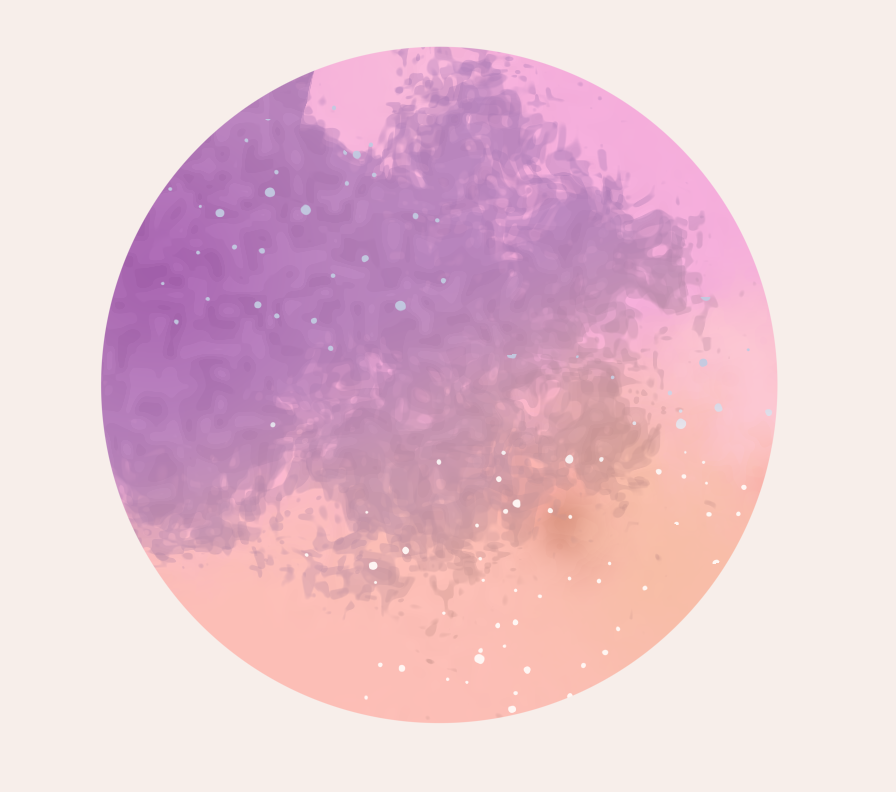
Give the GLSL for this background, as a WebGL 2 fragment shader.

```glsl
#version 300 es
precision highp float;

uniform vec2 u_resolution;
out vec4 fragColor;

// Layout, in canvas heights from the middle
const vec2 DISC_CENTER = vec2(-0.011, 0.014);
const float DISC_RADIUS = 0.427;

// Palette
const vec3 PAPER = vec3(0.969, 0.933, 0.918);
const vec3 PINK = vec3(0.960, 0.680, 0.860);
const vec3 BLUSH = vec3(0.990, 0.790, 0.840);
const vec3 PEACH = vec3(0.990, 0.745, 0.715);
const vec3 APRICOT = vec3(0.965, 0.740, 0.640);
const vec3 CORAL = vec3(0.970, 0.655, 0.635);
const vec3 EMBER = vec3(0.840, 0.560, 0.480);
const vec3 VIOLET = vec3(0.600, 0.345, 0.660);
const vec3 PURPLE = vec3(0.670, 0.480, 0.710);
const vec3 MAUVE = vec3(0.740, 0.560, 0.650);
const vec3 TAN = vec3(0.800, 0.590, 0.560);
const vec3 STAR_WARM = vec3(1.0, 0.975, 0.965);
const vec3 STAR_COOL = vec3(0.760, 0.790, 0.880);

// Texture
const float FLECK_SCALE = 25.0;
const float FLECK_OPACITY = 0.36;
const float FLECK_EDGE = 0.05;
const int FLECK_LAYERS = 4;
const float PATCH_SCALE = 7.0;
const float PATCH_SHIFT = 0.24;

// Pigment clouds in disc units: center, radius, strength
const int CLOUD_COUNT = 11;
const vec4 CLOUDS[CLOUD_COUNT] = vec4[](
    vec4(-0.80, 0.35, 0.48, 1.30), vec4(-0.55, 0.75, 0.30, 0.80),
    vec4(-0.30, 0.42, 0.32, 0.60), vec4(0.08, 0.80, 0.24, 0.48),
    vec4(0.12, 0.28, 0.30, 0.65), vec4(0.50, 0.42, 0.24, 0.56),
    vec4(0.66, 0.28, 0.15, 0.32), vec4(-0.03, -0.28, 0.36, 0.62),
    vec4(0.50, -0.15, 0.18, 0.55), vec4(-0.80, -0.22, 0.33, 0.50),
    vec4(-0.23, 0.70, 0.17, -0.45));

float hash(vec2 p) {
    vec3 h = fract(p.xyx * 0.1031);
    h += dot(h, h.yzx + 33.33);
    return fract((h.x + h.y) * h.z);
}

float noise(vec2 p) {
    vec2 i = floor(p), f = fract(p);
    f = f * f * (3.0 - 2.0 * f);
    return mix(mix(hash(i), hash(i + vec2(1, 0)), f.x),
               mix(hash(i + vec2(0, 1)), hash(i + vec2(1, 1)), f.x), f.y);
}

float fbm(vec2 p) {
    return 0.55 * noise(p) + 0.3 * noise(p * 2.1 + 7.3) + 0.15 * noise(p * 4.3 + 19.1);
}

float glow(vec2 p, vec2 center, float radius) {
    vec2 d = (p - center) / radius;
    return exp(-dot(d, d));
}

// Stair steps with narrow soft risers
float terrace(float x, float steps) {
    x *= steps;
    return (floor(x) + smoothstep(0.88, 1.0, fract(x))) / steps;
}

// Warm wash, broken into flat overlapping patches
vec3 wash(vec2 q) {
    vec2 n = vec2(terrace(fbm(q * PATCH_SCALE + 31.0), 9.0),
                  terrace(fbm(q * PATCH_SCALE + 57.0), 9.0));
    vec2 p = q + PATCH_SHIFT * (n - 0.5);
    float horizon = -0.24 + 0.26 * p.x;
    vec3 color = mix(PEACH, PINK, smoothstep(-0.28, 0.36, p.y - horizon));
    color = mix(color, APRICOT, 0.85 * glow(p, vec2(0.68, -0.52), 0.42));
    color = mix(color, BLUSH, 0.85 * glow(p, vec2(0.95, -0.03), 0.24));
    color = mix(color, BLUSH, 0.35 * glow(p, vec2(-0.12, 0.90), 0.28));
    color = mix(color, CORAL, 0.7 * glow(p, vec2(0.28, -0.31), 0.17));
    color = mix(color, CORAL, 0.6 * glow(p, vec2(0.98, -0.32), 0.10));
    vec2 spot = q + 0.4 * PATCH_SHIFT * (n - 0.5);
    return mix(color, EMBER, 0.8 * glow(spot, vec2(0.37, -0.42), 0.10));
}

float pigmentDensity(vec2 q) {
    float density = 0.0;
    for (int i = 0; i < CLOUD_COUNT; i++)
        density += CLOUDS[i].w * glow(q, CLOUDS[i].xy, CLOUDS[i].z);
    // Crisp wash edge near the upper left rim
    float rightSide = smoothstep(-0.005, 0.005, q.x + 0.62 - 0.27 * q.y);
    density -= 0.5 * rightSide * smoothstep(0.68, 0.82, q.y) * step(q.x, -0.1)
             * smoothstep(-0.1, -0.25, q.x);
    return density + 0.5 * (fbm(q * 5.0 + 3.0) - 0.5);
}

vec3 pigmentColor(vec2 q) {
    vec3 color = mix(MAUVE, PURPLE, smoothstep(-0.3, 0.4, q.y - 0.5 * q.x));
    color = mix(color, TAN, smoothstep(0.0, -0.45, q.y + 0.25 - 0.55 * q.x) * smoothstep(-0.6, 0.0, q.x));
    color = mix(color, TAN, 0.7 * glow(q, vec2(0.52, -0.17), 0.25));
    return mix(color, VIOLET, glow(q, vec2(-0.84, 0.35), 0.38));
}

// Coverage of one scattered dot per grid cell
float stars(vec2 q, float cell, float size, float chance, float seed, float pixel) {
    vec2 id = floor(q / cell) + seed;
    vec2 offset = 0.2 + 0.6 * vec2(hash(id + 11.0), hash(id + 29.0));
    float radius = size * mix(0.45, 1.0, hash(id + 43.0));
    float d = length(q - (id - seed + offset) * cell) + 0.004 * (noise(q * 80.0) - 0.5);
    return step(hash(id + 71.0), chance) * smoothstep(pixel, -pixel, d - radius);
}

void main() {
    vec2 p = (gl_FragCoord.xy - 0.5 * u_resolution) / u_resolution.y;
    vec2 q = (p - DISC_CENTER) / DISC_RADIUS;
    float pixel = 0.75 / (u_resolution.y * DISC_RADIUS);

    // Layered pigment flecks over the wash
    vec3 color = wash(q);
    float density = pigmentDensity(q);
    vec3 ink = pigmentColor(q);
    vec2 bend = 0.05 * vec2(noise(q * 9.0), noise(q * 9.0 + 40.0));
    for (int i = 0; i < FLECK_LAYERS; i++) {
        float k = float(i);
        vec2 f = (q + bend) * (FLECK_SCALE + 5.0 * k) + 60.0 + 17.0 * k;
        float grain = 0.7 * noise(f) + 0.3 * noise(f * 0.47 + 5.0);
        float mask = smoothstep(-FLECK_EDGE, FLECK_EDGE, density - grain);
        color = mix(color, ink, FLECK_OPACITY * mask);
    }
    float tone = terrace(noise((q + bend) * FLECK_SCALE + 140.0), 4.0) - 0.4;
    color += 0.07 * tone * clamp(density, 0.0, 1.0);

    // Spatter
    float low = max(glow(q, vec2(0.35, -0.65), 0.5), glow(q, vec2(0.75, -0.3), 0.33));
    float high = glow(q, vec2(-0.50, 0.45), 0.48);
    float chance = 0.6 * max(low, 0.75 * high);
    float dots = max(stars(q, 0.15, 0.016, chance, 100.0, pixel),
                     stars(q + 0.05, 0.10, 0.008, chance, 200.0, pixel));
    color = mix(color, mix(STAR_WARM, STAR_COOL, smoothstep(-0.3, 0.1, q.y)), 0.95 * dots);

    float disc = smoothstep(pixel, -pixel, length(q) - 1.0);
    fragColor = vec4(mix(PAPER, color, disc), 1.0);
}
```
